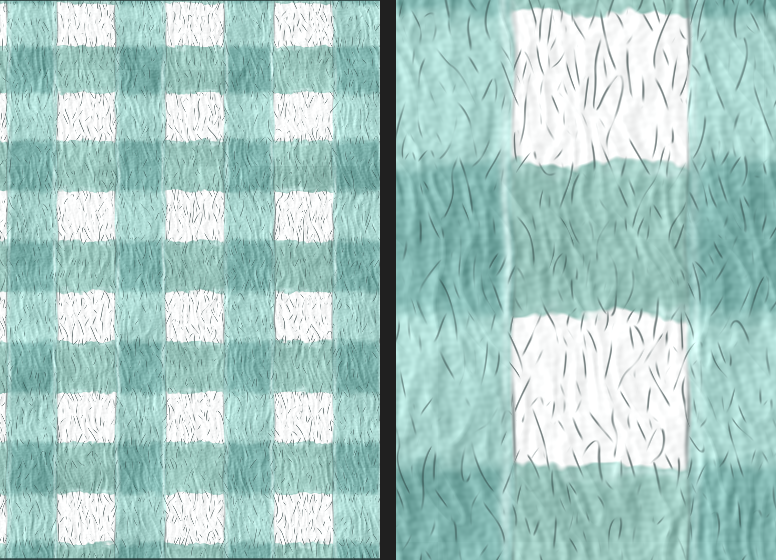
Left: the whole. Right: its middle third, enlarged.
Reproduce this pattern procedurally as a Shadertoy shader.

```glsl
// Teal gingham painted on crumpled paper: two sets of translucent bands cross
// over white. Warped gradient noise gives the ragged paint edges, an embossed
// streaky relief, and short thin creases gathered along the band seams.

const vec2 PERIOD = vec2(0.1940, 0.1800);       // repeat, in canvas heights
const vec2 FIRST_CENTER = vec2(0.1540, 0.0742); // lowest full white cell
const vec2 HALF_WHITE = vec2(0.0525, 0.0445);
const vec3 PAPER = vec3(0.980, 0.984, 0.984);
const vec3 UPRIGHT = vec3(0.665, 0.840, 0.815);
const vec3 LEVEL = vec3(0.595, 0.770, 0.735);
const vec3 CROSSING = vec3(0.480, 0.690, 0.668);
const vec3 HIGHLIGHT = vec3(0.800, 0.925, 0.910);
const vec3 INK = vec3(0.130, 0.200, 0.200);
const float EDGE_WOBBLE = 0.0075;
const float RELIEF = 0.23;
const float RELIEF_STEP = 0.0015;
const float CREASE_WIDTH = 0.0009;
const float PAPER_CREASE = 0.62;  // crease darkness on bare paper
const float PAINT_CREASE = 0.46;  // crease darkness on paint
const float MOTTLE = 0.075;
const float CELL_VARIATION = 0.05;

uint hash(ivec2 cell) {
    uvec2 u = uvec2(cell) * uvec2(1597u, 3671u);
    uint h = (u.x ^ (u.y << 7)) * 747796u + u.y * 2891u;
    h = (h ^ (h >> 15)) * 73244475u;
    h = (h ^ (h >> 13)) * 19349663u;
    return h ^ (h >> 16);
}

float hash01(ivec2 cell) {
    return float(hash(cell) & 65535u) / 65535.0;
}

float cornerSlope(ivec2 cell, vec2 offset) {
    float angle = 6.28319 * hash01(cell);
    return dot(vec2(cos(angle), sin(angle)), offset);
}

float gradientNoise(vec2 p) {
    ivec2 i = ivec2(floor(p));
    vec2 f = fract(p);
    vec2 u = f * f * f * (f * (f * 6.0 - 15.0) + 10.0);
    float low = mix(cornerSlope(i, f), cornerSlope(i + ivec2(1, 0), f - vec2(1, 0)), u.x);
    float high = mix(cornerSlope(i + ivec2(0, 1), f - vec2(0, 1)),
                     cornerSlope(i + ivec2(1, 1), f - vec2(1, 1)), u.x);
    return mix(low, high, u.y);
}

// Bends straight grain so the streaks lean both ways.
vec2 crumple(vec2 p, float amount) {
    return p + amount * vec2(gradientNoise(p * 19.0), gradientNoise(p * 23.0 + 41.0));
}

float paperHeight(vec2 p) {
    vec2 q = crumple(p, 0.014);
    q.x += 0.2 * q.y;
    float folds = 1.0 - 2.0 * abs(gradientNoise(q * vec2(68.0, 24.0)));
    float fibres = gradientNoise(q * vec2(150.0, 46.0) + 17.0);
    return 0.75 * folds + 0.60 * fibres + 0.22 * gradientNoise(p * 240.0);
}

// Zero contour of stretched noise, faded out where it turns away from upright.
float crease(vec2 p, vec2 frequency, float pixel) {
    const float d = 0.0006;
    float n = gradientNoise(p * frequency);
    vec2 slope = vec2(gradientNoise((p + vec2(d, 0)) * frequency),
                      gradientNoise((p + vec2(0, d)) * frequency)) - n;
    float steepness = length(slope) / d;
    float dist = abs(n) / max(steepness, frequency.y);
    float straight = smoothstep(0.25, 0.6, steepness / frequency.x);
    return straight * (1.0 - smoothstep(0.0, CREASE_WIDTH + 0.3 * pixel, dist));
}

float stroke(float dist, float width) {
    return exp(-dist * dist / (width * width));
}

void mainImage(out vec4 fragColor, in vec2 fragCoord) {
    vec2 p = fragCoord / iResolution.y;
    float pixel = 1.0 / iResolution.y;

    // Rows close up slightly towards the top.
    vec2 grid = p;
    grid.y += 0.4 * pow(max(p.y - 0.6, 0.0), 3.0);
    vec2 cellPos = (grid - FIRST_CENTER) / PERIOD + 0.5;
    ivec2 cell = ivec2(floor(cellPos));
    vec2 local = (fract(cellPos) - 0.5) * PERIOD;

    // Signed distance to each band: negative in the white gap.
    vec2 wobble = vec2(gradientNoise(p * vec2(60.0, 18.0)),
                       gradientNoise(p * vec2(32.0, 75.0) + 9.0)
                       + 0.6 * gradientNoise(p * 130.0));
    vec2 seam = abs(local) - HALF_WHITE + EDGE_WOBBLE * vec2(0.6, 1.0) * wobble;
    float sharp = max(0.0018, pixel);
    float upright = smoothstep(-sharp, sharp, seam.x);
    float soft = mix(sharp, 0.008, upright);
    float level = smoothstep(-soft, soft, seam.y);
    vec3 color = mix(mix(PAPER, UPRIGHT, upright), mix(LEVEL, CROSSING, upright), level);
    float painted = max(upright, level);

    // Uneven pigment, different in each cell, and pale paint at the seams.
    float mottling = gradientNoise(p * 11.0 + 5.0) + 0.7 * gradientNoise(p * vec2(45.0, 24.0));
    color += painted * (MOTTLE * mottling + CELL_VARIATION * (hash01(cell) - 0.5));
    float broken = smoothstep(-0.35, 0.35, gradientNoise(p * vec2(40.0, 16.0) + 29.0));
    float pale = stroke(seam.x - 0.004, 0.0032) * (0.35 + 0.5 * broken);
    pale = max(pale, stroke(seam.y - 0.004, 0.004) * (1.0 - upright) * broken * 0.7);
    color = mix(color, HIGHLIGHT, pale * painted);

    // Relief lit from the upper left.
    vec2 toLight = RELIEF_STEP * vec2(-0.85, 0.53);
    float shade = paperHeight(p - toLight) - paperHeight(p + toLight);
    color += RELIEF * mix(0.6, 1.0, painted) * shade;

    // Short creases, denser along the seams.
    float nearSeam = max(stroke(seam.x, 0.005), stroke(seam.y, 0.007));
    vec2 q = crumple(p, 0.007);
    float gather = gradientNoise(p * vec2(80.0, 50.0) + 63.0);
    float crowd = 0.16 * nearSeam - 0.06 * painted;
    float lines = crease(q + vec2(0.3 * q.y, 0.0), vec2(85.0, 24.0), pixel)
                * smoothstep(0.0, 0.3, crowd + gather);
    lines = max(lines, crease(q - vec2(0.25 * q.y, 0.0), vec2(100.0, 28.0), pixel)
                * smoothstep(0.0, 0.3, crowd - gather));
    float seamLine = stroke(seam.x + 0.001, 0.0012) * (1.0 - broken) * 0.8;
    color = mix(color, INK, mix(PAPER_CREASE, PAINT_CREASE, painted) * max(lines, seamLine));

    // Thin dark rims at the top and bottom.
    float rim = 1.0 - smoothstep(0.0, 0.0015, min(p.y - 0.0022, 1.0 - p.y - 0.0006));
    color = mix(color, INK, 0.85 * rim);
    fragColor = vec4(clamp(color, 0.0, 1.0), 1.0);
}
```
